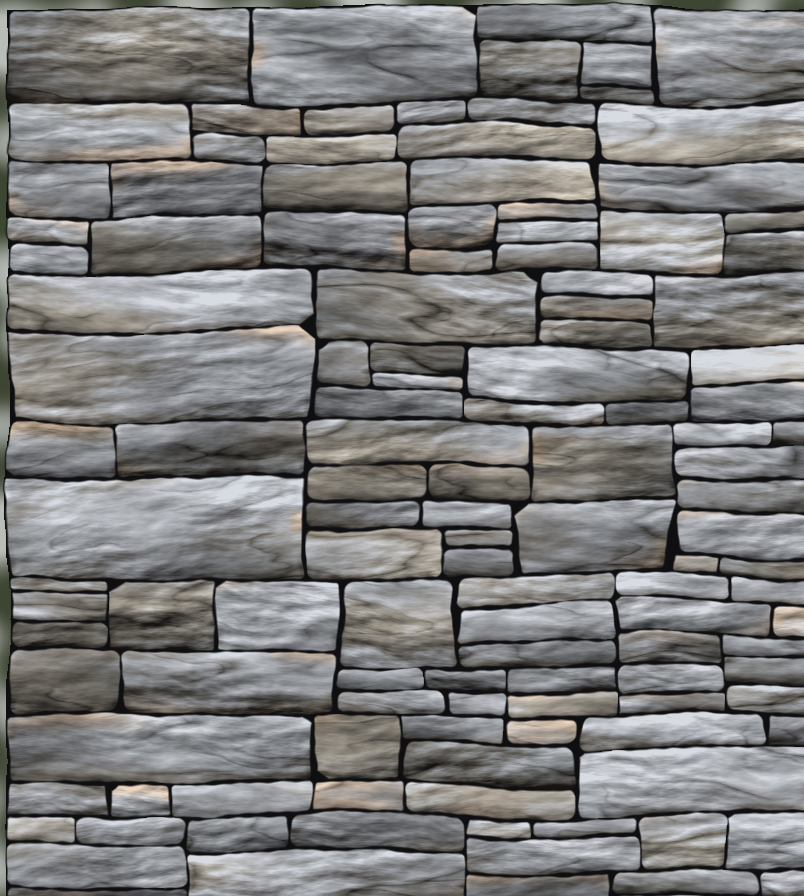
Reproduce this texture procedurally as a Shadertoy shader.

```glsl
// Dry-stacked slate wall: irregular grey stones with dark open joints.
#define STONE_HEIGHT 0.118         // tallest stone allowed to stay whole
#define FILLER_HEIGHT 0.05         // stones below this are never cut again
#define JOINT vec2(0.0010, 0.0018) // half width of upright and level gaps
#define EDGE_SOFT 0.0028           // softness of the stone outline
#define WARP 0.0085                // waviness of the courses
#define GRAIN 0.30                 // strength of the layered tone
#define RELIEF 0.36                // strength of the chiselled light
#define BRIGHTNESS 0.525           // mean stone tone
#define COOL vec3(0.98, 1.0, 1.03)
#define WARM vec3(1.045, 1.0, 0.925)
#define RUST vec3(1.16, 0.96, 0.76)
#define GAP_COLOR vec3(0.06, 0.06, 0.065)

float hash(vec2 p) {
    vec3 q = fract(p.xyx * vec3(0.1031, 0.1030, 0.0973));
    q += dot(q, q.yzx + 33.33);
    return fract((q.x + q.y) * q.z);
}

float cornerSlope(vec2 cell, vec2 offset) {
    float angle = 6.2832 * hash(cell);
    return dot(vec2(cos(angle), sin(angle)), offset);
}

// Gradient noise, roughly -0.7 to 0.7
float noise(vec2 p) {
    vec2 i = floor(p), f = fract(p);
    vec2 u = f * f * f * (f * (f * 6.0 - 15.0) + 10.0);
    vec2 e = vec2(1.0, 0.0);
    return mix(mix(cornerSlope(i, f), cornerSlope(i + e, f - e), u.x),
               mix(cornerSlope(i + e.yx, f - e.yx), cornerSlope(i + 1.0, f - 1.0), u.x), u.y);
}

float fbm(vec2 p) {
    float sum = 0.0, amp = 0.5;
    for (int i = 0; i < 5; i++) {
        sum += amp * noise(p);
        p = mat2(1.9, 0.15, -0.25, 2.0) * p + 7.3;
        amp *= 0.62;
    }
    return sum;
}

// Cuts the wall box again and again until p lies in one stone; returns its id
float findStone(vec2 p, inout vec2 lo, inout vec2 hi) {
    float id = 1.0;
    for (int i = 0; i < 13; i++) {
        vec2 size = hi - lo;
        bool notLong = size.x < 4.4 * size.y + 0.06;
        bool whole = size.y < STONE_HEIGHT && size.x > size.y && hash(vec2(id, 3.7)) < 0.38;
        if (notLong && (whole || size.y < FILLER_HEIGHT)) break;
        float cut = mix(0.27, 0.73, hash(vec2(id, 11.3)));
        float cutRatio = mix(2.2, 4.2, hash(vec2(id, 23.9)));
        int axis = size.y < 0.20 && size.x > cutRatio * size.y ? 0 : 1;
        float at = mix(lo[axis], hi[axis], cut);
        bool upper = p[axis] > at;
        if (upper) lo[axis] = at; else hi[axis] = at;
        id = id * 2.0 + (upper ? 1.0 : 0.0);
    }
    return id;
}

// Rounded box with slanting ends and one chipped corner; negative inside
float stoneShape(vec2 q, vec2 halfSize, float id) {
    float lean = (hash(vec2(id, 5.1)) - 0.5) * 0.14;
    float taper = 0.25 * pow(hash(vec2(id, 8.6)), 5.0);
    vec2 b = halfSize - JOINT;
    b.x -= (abs(lean) + taper) * 0.5 * (halfSize.y + sign(lean) * q.y);
    float radius = min(mix(0.002, 0.010, hash(vec2(id, 9.4))), 0.6 * min(b.x, b.y));
    vec2 d = abs(q) - b + radius;
    float box = length(max(d, 0.0)) + min(max(d.x, d.y), 0.0) - radius;
    vec2 corner = sign(vec2(hash(vec2(id, 41.0)), hash(vec2(id, 43.0))) - 0.5);
    float chip = 0.4 * halfSize.y * pow(hash(vec2(id, 47.0)), 2.0);
    return max(box, dot(q * corner - halfSize, vec2(0.6, 0.8)) + chip);
}

// Sparse broken ledges: a thin dark line with a lit lip above it
float ledge(vec2 p) {
    float level = noise(p) + 0.12 * noise(p * 3.7 + 4.0);
    float line = exp(-abs(level) * 26.0) - 0.5 * exp(-abs(level - 0.09) * 20.0);
    return line * smoothstep(0.0, 0.22, noise(p * vec2(0.8, 0.6) + 60.0));
}

vec3 stoneColor(vec2 p, vec2 q, vec2 halfSize, float dist, float id) {
    // Bedding layers: stretched noise, tilted a little in each stone
    float tilt = (hash(vec2(id, 31.0)) - 0.5) * 0.2;
    vec2 local = vec2(p.x, p.y + tilt * q.x + 0.006 * noise(p * 12.0 + id));
    vec2 layer = local * vec2(11.0, 42.0) + 40.0 * vec2(hash(vec2(id, 1.0)), hash(vec2(id, 2.0)));
    float height = fbm(layer);
    float rough = mix(0.45, 1.5, smoothstep(-0.3, 0.35, noise(layer * vec2(0.5, 0.3) + 33.0)));
    float relief = height - fbm(layer + vec2(-0.06, 0.26));
    float patchTone = noise(layer * vec2(0.35, 0.3) + 70.0);

    float tone = BRIGHTNESS + 0.24 * (hash(vec2(id, 14.0)) - 0.5);
    tone += GRAIN * height + RELIEF * rough * relief + 0.30 * patchTone;
    tone -= 0.24 * ledge(layer * vec2(0.4, 0.45) + 5.0) + 0.13 * ledge(layer * 0.9 + 15.0);
    tone += 0.08 * clamp(q.y / halfSize.y, -1.0, 1.0);
    // Light catches the upper rim, the lower rim falls into shade
    float rim = smoothstep(-0.009, -0.001, dist);
    tone += rim * (q.y > 0.0 ? 0.08 : -0.13) * smoothstep(0.2, 0.9, abs(q.y) / halfSize.y);
    tone += 0.10 * (p.x * p.y - 0.1);

    float warmth = noise(layer * vec2(0.3, 0.35) + 90.0) + 0.6 * (hash(vec2(id, 17.0)) - 0.5);
    vec3 tint = mix(COOL, WARM, smoothstep(-0.15, 0.5, warmth - 1.4 * (tone - 0.5)));
    float rust = smoothstep(0.15, 0.5, noise(layer * 0.4 + 130.0)) * smoothstep(-0.025, 0.0, dist);
    tint = mix(tint, RUST, 0.6 * rust);
    return clamp(tone, 0.08, 0.86) * tint;
}

void mainImage(out vec4 fragColor, in vec2 fragCoord) {
    vec2 p = fragCoord / iResolution.y;
    float aspect = iResolution.x / iResolution.y;
    vec2 wavy = p + WARP * vec2(noise(p * 8.0), 1.6 * noise(p * 4.5 + 30.0))
                  + 0.003 * vec2(noise(p * 28.0 + 8.0), noise(p * 20.0 + 50.0));

    vec2 lo = vec2(0.008, -0.03), hi = vec2(aspect + 0.04, 0.993);
    bool outside = wavy.x < lo.x || wavy.y > hi.y;
    float id = findStone(wavy, lo, hi);
    vec2 q = wavy - 0.5 * (lo + hi), halfSize = 0.5 * (hi - lo);
    // Joints open and close along their length
    float dist = stoneShape(q, halfSize, id) + 0.0026 * noise(p * 14.0 + id) + 0.0018 * noise(p * 65.0);

    float soft = max(EDGE_SOFT, 1.5 / iResolution.y);
    float cover = 1.0 - smoothstep(-0.5 * soft, 0.5 * soft, dist);
    vec3 color = mix(GAP_COLOR, stoneColor(p, q, halfSize, dist, id), cover);

    // Blurred garden behind the left and top edges of the wall
    vec3 garden = mix(vec3(0.24, 0.27, 0.20), vec3(0.72, 0.74, 0.72),
                      smoothstep(-0.2, 0.3, noise(p * 11.0 + 3.0)));
    if (outside) color = mix(color, garden, smoothstep(0.0, soft, dist));
    fragColor = vec4(color, 1.0);
}
```
